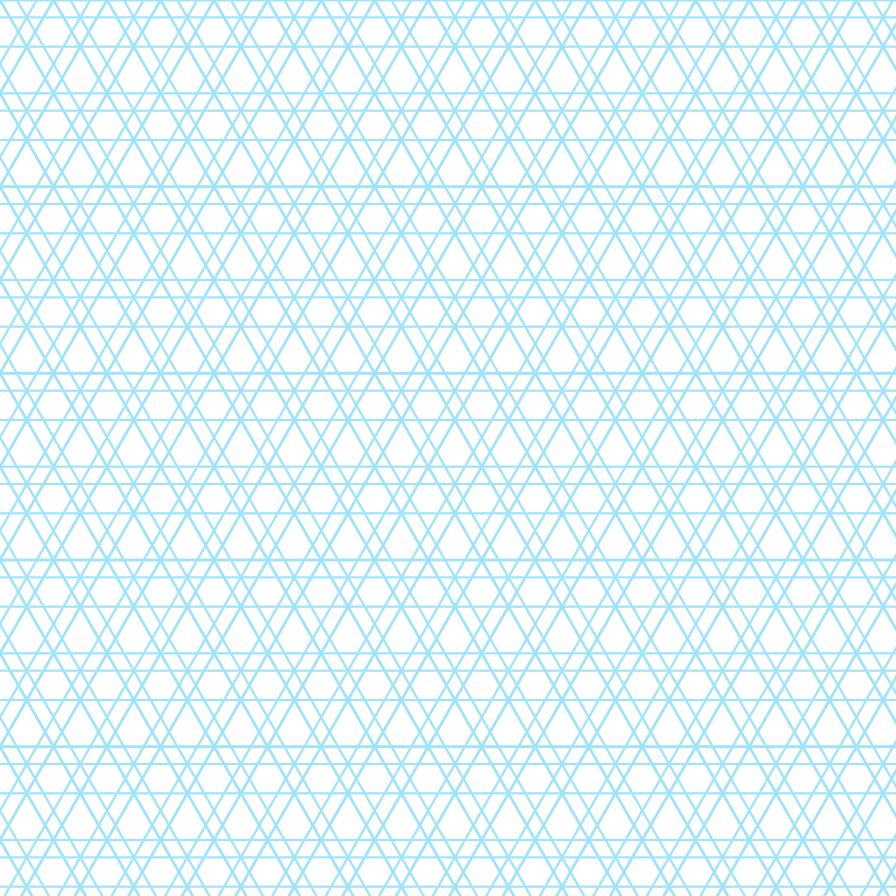
Give the GLSL for this pattern, as a WebGL 2 fragment shader.

```glsl
#version 300 es
precision highp float;
// Pale blue lattice of triangles, hexagons and pentagons on white, made of three line directions.

uniform vec2 u_resolution;
out vec4 fragColor;

// Distance from t to the nearest line of a unit-spaced set shifted by offset.
float lineDistance(float t, float offset) {
    return abs(fract(t - offset + 0.5) - 0.5);
}

// Smooth coverage of a line of the given width, in canvas units.
float stroke(float dist, float width) {
    float pixel = 1.0 / u_resolution.y;
    return clamp((0.5 * width - dist) / pixel + 0.5, 0.0, 1.0);
}

void main() {
    vec2 uv = gl_FragCoord.xy / u_resolution;

    // Repeat units, counted rightward and down from the top edge.
    vec2 cell = vec2(uv.x * 16.74, (1.0 - uv.y) * 9.6);
    float rowHeight = 1.0 / 9.6;
    float diagonalGap = 0.866 / 16.74;

    // Level lines: every second row line is heavier.
    float rowWidth = mod(floor(cell.y + 0.5), 2.0) < 0.5 ? 0.0032 : 0.0025;
    float ink = stroke(lineDistance(cell.y, 0.0) * rowHeight, rowWidth);
    ink = max(ink, stroke(lineDistance(cell.y, 0.5) * rowHeight, 0.0025));
    ink = max(ink, stroke(lineDistance(cell.y, 0.186) * rowHeight, 0.0024));

    // Mirrored diagonals: a bold set and a finer, shifted set each way.
    for (float side = -1.0; side <= 1.0; side += 2.0) {
        float diagonal = cell.x + side * cell.y;
        ink = max(ink, stroke(lineDistance(diagonal, 0.0) * diagonalGap, 0.0031));
        ink = max(ink, stroke(lineDistance(diagonal, -0.314 * side) * diagonalGap, 0.0026));
    }

    vec3 paper = vec3(1.0);
    vec3 lineBlue = vec3(0.62, 0.89, 0.975);
    fragColor = vec4(mix(paper, lineBlue, ink), 1.0);
}
```
